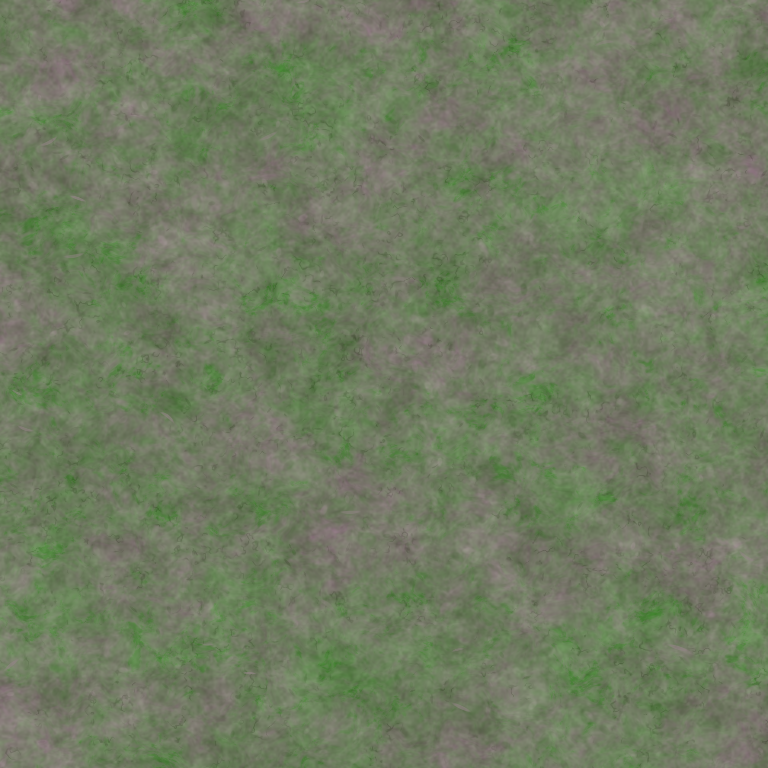
This texture is drawn by a three.js fragment shader. Its source:

```glsl
// Mossy, weathered ground: small ragged patches of green and mauve grey.
// Rough layered value noise sets hue and light; leaf scraps, thin pale
// straws, dark chips and crumbled hair cracks add the small detail.

#define BASE_COLOR   vec3(0.441, 0.490, 0.383)
#define HUE_AXIS     vec3(0.058, -0.027, 0.064)
#define STRAW_COLOR  vec3(0.580, 0.520, 0.530)
#define PATCH_SCALE  13.0
#define HUE_CONTRAST 4.1
#define LIGHT_SCALE  19.0
#define LIGHT_AMOUNT 0.22
#define GRAIN_AMOUNT 0.085
#define CRACK_AMOUNT 0.065
#define LEAF_AMOUNT  0.032
#define STRAW_AMOUNT 0.65
#define OCTAVES      5

varying vec2 vUv;

float hash(vec2 p) {
  vec3 q = fract(p.xyx * 0.1031);
  q += dot(q, q.yzx + 33.33);
  return fract((q.x + q.y) * q.z);
}

float noise(vec2 p) {
  vec2 cell = floor(p);
  vec2 f = fract(p);
  f = f * f * (3.0 - 2.0 * f);
  float low = mix(hash(cell), hash(cell + vec2(1.0, 0.0)), f.x);
  float high = mix(hash(cell + vec2(0.0, 1.0)), hash(cell + 1.0), f.x);
  return mix(low, high, f.y);
}

// Layered noise, turned at each octave to hide the lattice.
float fbm(vec2 p) {
  mat2 turn = mat2(0.8, 0.6, -0.6, 0.8);
  float sum = 0.0;
  float weight = 1.0;
  float total = 0.0;
  for (int i = 0; i < OCTAVES; i++) {
    sum += weight * noise(p);
    total += weight;
    weight *= 0.82;
    p = turn * p * 2.03 + 17.3;
  }
  return sum / total;
}

// Scattered bent ellipses, at most one per cell; returns signed coverage.
// halfSize is in canvas units, tilt is the spread of angles in radians.
float flecks(vec2 uv, float cells, float share, vec2 halfSize, float tilt, float seed) {
  vec2 p = uv * cells;
  float sum = 0.0;
  for (int y = -1; y <= 1; y++) {
    for (int x = -1; x <= 1; x++) {
      vec2 cell = floor(p) + vec2(float(x), float(y));
      vec2 id = cell + seed;
      vec2 center = cell + vec2(hash(id + 3.7), hash(id + 9.1));
      float angle = (hash(id + 21.3) - 0.5) * tilt;
      float c = cos(angle);
      float s = sin(angle);
      vec2 q = mat2(c, -s, s, c) * (p - center) / cells;
      q.y += q.x * q.x * 30.0 * (hash(id + 47.9) - 0.5);
      float size = mix(0.5, 1.2, hash(id + 31.1));
      float body = 1.0 - smoothstep(0.6, 1.15, length(q / (halfSize * size)));
      float present = step(hash(id + 57.7), share);
      sum += body * present * mix(-1.0, 1.0, hash(id + 71.9));
    }
  }
  return sum;
}

// Short crumbled lines along a rough contour, faded in and out.
float cracks(vec2 p) {
  vec2 turned = mat2(0.8, 0.6, -0.6, 0.8) * p;
  float rough = noise(p) + 0.6 * noise(turned * 2.1) + 0.4 * noise(p * 4.3 + 9.0);
  float line = 1.0 - smoothstep(0.0, 0.15, abs(rough - 1.0));
  float broken = smoothstep(0.35, 0.75, noise(turned * 2.6 + 29.0));
  return line * broken * smoothstep(0.40, 0.85, noise(turned * 0.6 + 61.0));
}

void main() {
  // Patches are slightly wider than tall, with ragged edges.
  vec2 uv = vUv;
  vec2 warp = vec2(noise(uv * 24.0 + 5.0), noise(uv * 24.0 + 43.0)) - 0.5;
  vec2 fray = vec2(noise(uv * 70.0 + 15.0), noise(uv * 70.0 + 93.0)) - 0.5;
  vec2 ground = (uv + warp * 0.015 + fray * 0.007) * vec2(0.92, 1.1);

  // Hue runs from moss green (negative) to mauve (positive).
  float hue = (fbm(ground * PATCH_SCALE + 11.0) - 0.5) * HUE_CONTRAST;
  float light = (fbm(ground * LIGHT_SCALE + 83.0) - 0.5) * LIGHT_AMOUNT;

  // Small tufts of deeper green inside the mossy patches.
  float tuft = smoothstep(0.53, 0.70, fbm(ground * 36.0 + 151.0));
  tuft *= 1.0 - smoothstep(-0.6, 0.1, hue);
  hue -= tuft * 0.9;
  light -= tuft * 0.025;

  // Fine grain and leaf scraps.
  light += (noise(uv * 120.0) + noise(uv * 240.0 + 7.0) - 1.0) * GRAIN_AMOUNT * 0.5;
  float leaf = flecks(uv, 46.0, 0.5, vec2(0.009, 0.005), 3.0, 101.0);
  light += leaf * LEAF_AMOUNT;
  hue += leaf * 0.25;

  // Hair cracks and dark chips.
  float chip = max(flecks(uv, 40.0, 0.4, vec2(0.006, 0.0017), 5.0, 307.0), 0.0);
  light -= (cracks(uv * 62.0) + chip * 0.7) * CRACK_AMOUNT;

  vec3 color = BASE_COLOR + HUE_AXIS * hue + light;

  // Sparse pale straws, mostly lying flat.
  float straw = max(flecks(uv, 13.0, 0.35, vec2(0.014, 0.0026), 1.4, 211.0), 0.0);
  color = mix(color, STRAW_COLOR, straw * STRAW_AMOUNT);

  gl_FragColor = vec4(clamp(color, 0.0, 1.0), 1.0);
}
```
